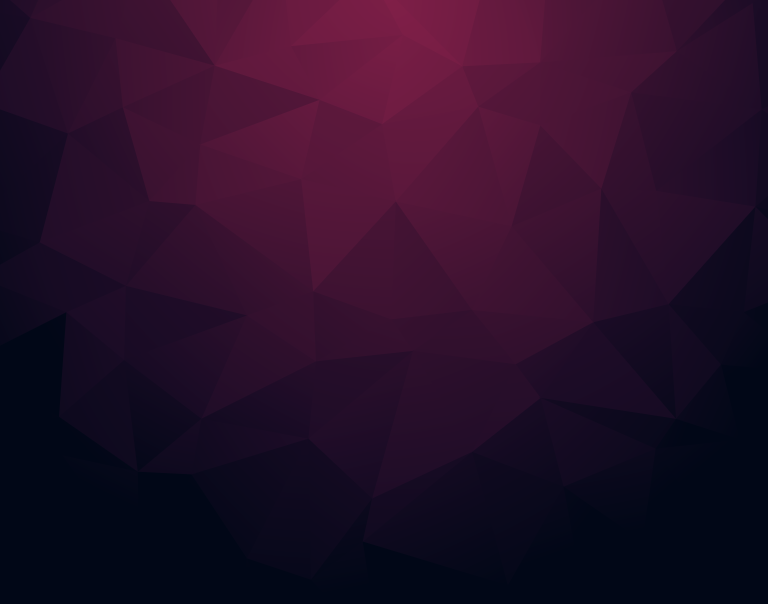
Write a Shadertoy shader that draws this background.

```glsl
// Low-poly backdrop: a rose glow at the top centre fades through plum to navy.
// A jittered grid is split into triangles; each facet samples the radial glow
// with its own random offset and tilt, and edges are blended by coverage.

const vec3 ROSE = vec3(0.505, 0.122, 0.282);
const vec3 PLUM = vec3(0.110, 0.046, 0.150);
const vec3 NAVY = vec3(0.004, 0.028, 0.090);

const vec2  GLOW_CENTRE  = vec2(0.508, 1.0); // fraction of the canvas
const float GLOW_SQUEEZE = 1.2;    // horizontal narrowing of the glow
const float PLUM_RADIUS  = 0.74;   // in canvas heights
const float NAVY_RADIUS  = 0.96;
const float CELL_SIZE    = 0.145;  // grid spacing in canvas heights
const float JITTER       = 0.78;   // vertex scatter, as a share of a cell
const float FACET_OFFSET = 0.10;   // brightness spread between facets
const float FACET_TILT   = 0.55;   // brightness slope inside a facet
const float FLATNESS     = 0.45;   // 0 = smooth glow, 1 = flat facets

// Integer hash giving two values in 0..1
vec2 hash2(ivec2 cell) {
    uvec2 v = uvec2(cell + 512) * 1664525u + 1013904223u;
    v.x += v.y * 1664525u;
    v.y += v.x * 1664525u;
    v ^= v >> 16u;
    v.x += v.y * 1664525u;
    v.y += v.x * 1664525u;
    v ^= v >> 16u;
    return vec2(v & 65535u) / 65535.0;
}

// Scattered grid vertex, in canvas heights
vec2 vertexAt(ivec2 id) {
    return (vec2(id) + 0.5 + JITTER * (hash2(id) - 0.5)) * CELL_SIZE;
}

float cross2(vec2 a, vec2 b) { return a.x * b.y - a.y * b.x; }

// Signed distance to the line a-b, positive on its left
float leftOf(vec2 p, vec2 a, vec2 b) {
    return cross2(b - a, p - a) / max(length(b - a), 1e-4);
}

// Antialiased coverage of triangle abc at p
float coverage(vec2 p, vec2 a, vec2 b, vec2 c, float pixel) {
    float winding = sign(cross2(b - a, c - a));
    float inside = winding * leftOf(p, a, b);
    inside = min(inside, winding * leftOf(p, b, c));
    inside = min(inside, winding * leftOf(p, c, a));
    return clamp(0.5 + inside / pixel, 0.0, 1.0);
}

float glowRadius(vec2 p, vec2 centre) {
    return length((p - centre) * vec2(GLOW_SQUEEZE, 1.0));
}

vec3 glowColour(float radius) {
    vec3 inner = mix(ROSE, PLUM, clamp(radius / PLUM_RADIUS, 0.0, 1.0));
    float night = (radius - PLUM_RADIUS) / (NAVY_RADIUS - PLUM_RADIUS);
    return mix(inner, NAVY, clamp(night, 0.0, 1.0));
}

// Facet colour in rgb, weighted by its coverage in alpha
vec4 facet(vec2 p, vec2 a, vec2 b, vec2 c, ivec2 seed, vec2 centre, float pixel) {
    float weight = coverage(p, a, b, c, pixel);
    vec2 middle = (a + b + c) / 3.0;
    float radius = glowRadius(mix(p, middle, FLATNESS), centre);
    radius += FACET_OFFSET * (hash2(seed + 131).x - 0.5);
    radius += FACET_TILT * dot(hash2(seed + 257) - 0.5, p - middle);
    return vec4(glowColour(radius), 1.0) * weight;
}

void mainImage(out vec4 fragColor, in vec2 fragCoord) {
    float pixel = 1.0 / iResolution.y;
    vec2 p = fragCoord * pixel;
    vec2 centre = GLOW_CENTRE * vec2(iResolution.x * pixel, 1.0);
    ivec2 home = ivec2(floor(p / CELL_SIZE - 0.5));

    // A faint smooth glow fills any gap between facets
    vec4 sum = vec4(glowColour(glowRadius(p, centre)), 1.0) * 0.001;

    // Neighbouring quads, each cut along its shorter diagonal
    for (int y = -1; y <= 1; y++) {
        for (int x = -1; x <= 1; x++) {
            ivec2 id = home + ivec2(x, y);
            vec2 a = vertexAt(id);
            vec2 b = vertexAt(id + ivec2(1, 0));
            vec2 c = vertexAt(id + ivec2(1, 1));
            vec2 d = vertexAt(id + ivec2(0, 1));
            ivec2 seed = id * 2;
            if (distance(a, c) < distance(b, d)) {
                sum += facet(p, a, b, c, seed, centre, pixel);
                sum += facet(p, a, c, d, seed + 1, centre, pixel);
            } else {
                sum += facet(p, a, b, d, seed, centre, pixel);
                sum += facet(p, b, c, d, seed + 1, centre, pixel);
            }
        }
    }
    fragColor = vec4(sum.rgb / sum.a, 1.0);
}
```
